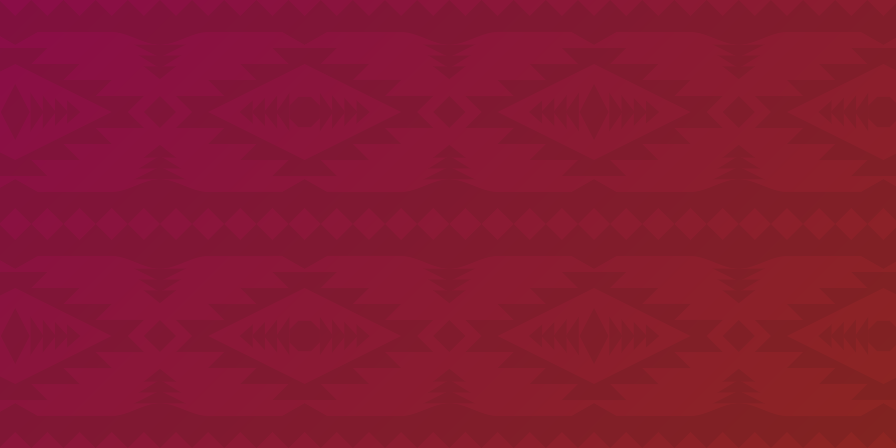
Give the GLSL for this pattern, as a Shadertoy shader.

```glsl
// Tone-on-tone kilim weave: stepped medallions, small trees and diamond bands.
// One mirrored 18 x 14 unit cell is built from distance functions, then laid
// as a faint dark motif over a diagonal plum-to-rust gradient.

// Distance to a rhombus with half axes r
float rhombus(vec2 p, vec2 r) {
    p = abs(p);
    return (p.x / r.x + p.y / r.y - 1.0) * r.x * r.y / length(r);
}

// Triangle with its base on x = 0, pointing along +x
float arrowhead(vec2 p, float len, float halfBase) {
    return max(-p.x, rhombus(p, vec2(len, halfBase)));
}

// Dark border around the light panel, with light diamonds along it
float border(vec2 p) {
    float edge = 5.0 - 0.8 * max(0.0, 1.0 - p.x / 1.4)
                     - 0.8 * (1.0 - smoothstep(0.0, 3.0, 9.0 - p.x));
    float panel = p.y - edge;
    float diamonds = rhombus(vec2(mod(p.x + 1.0, 2.0) - 1.0, 7.0 - p.y), vec2(1.0));
    return -min(panel, diamonds);
}

// Four rows of slanted teeth around a light rhombus
float steppedFrame(vec2 p) {
    float teeth = 1e3;
    for (float row = 0.0; row < 4.0; row++) {
        float slant = (p.x - p.y - 7.0 + 3.0 * row) * 0.707;
        teeth = min(teeth, max(slant, p.y - row - 1.0));
    }
    return max(teeth, -rhombus(p, vec2(6.0, 3.0)));
}

// Centre alternates between an octagon and a tall rhombus
float medallionCore(vec2 p, float parity) {
    float octagon = max(max(p.x, p.y) - 0.95, (p.x + p.y) * 0.707 - 0.95);
    float d = parity < 0.5 ? octagon : rhombus(p, vec2(0.9, 1.75));
    for (float i = 0.0; i < 4.0; i++)
        d = min(d, arrowhead(p - vec2(0.95 + 0.76 * i, 0.0), 0.82, 1.2 - 0.16 * i));
    return d;
}

// Small diamond between medallions with a tiered tree above and below
float treeColumn(vec2 p) {
    vec2 q = vec2(9.0 - p.x, p.y);
    float d = rhombus(q, vec2(1.0));
    for (float i = 0.0; i < 3.0; i++)
        d = min(d, arrowhead(vec2(2.85 + 0.68 * i - q.y, q.x), 0.8, 1.0 + 0.3 * i));
    return d;
}

void mainImage(out vec4 fragColor, in vec2 fragCoord) {
    vec2 uv = fragCoord / iResolution.y;
    float aspect = iResolution.x / iResolution.y;

    // Mirrored repeat cell
    vec2 grid = (uv - vec2(0.68, 0.75)) * vec2(18.0 / 0.646, 28.0);
    float parity = mod(floor((grid.x + 9.0) / 18.0), 2.0);
    vec2 p = abs(mod(grid + vec2(9.0, 7.0), vec2(18.0, 14.0)) - vec2(9.0, 7.0));

    float motif = min(min(border(p), steppedFrame(p)),
                      min(medallionCore(p, parity), treeColumn(p)));
    float pixel = 28.0 / iResolution.y;
    float dark = 1.0 - smoothstep(-0.6 * pixel, 0.6 * pixel, motif);

    // Diagonal ground colour, dulled where the motif lies
    float t = (uv.x + 1.0 - uv.y) / (aspect + 1.0);
    vec3 ground = mix(vec3(0.54, 0.05, 0.28), vec3(0.55, 0.145, 0.13), t);
    vec3 color = mix(ground, vec3(0.34, 0.11, 0.11), 0.2 * dark);
    fragColor = vec4(color, 1.0);
}
```
